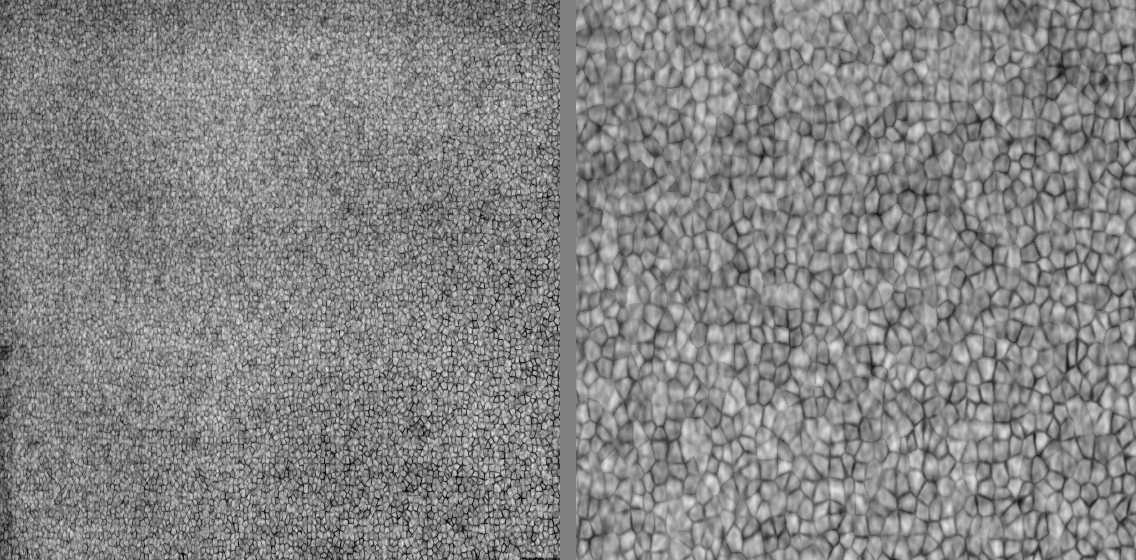
Left, the full canvas; right, a detail of the centre.
Give the GLSL for this texture, as a three.js fragment shader.

```glsl
varying vec2 vUv;

const vec2  GRAIN_COUNT = vec2(145.0, 80.0);   // grains across and up
const vec2  GRAIN_DRIFT = vec2(-0.15, 0.12);   // change of grain size over the canvas
const float JITTER = 0.85;
const float BASE_GRAY = 0.588;
const float GRAIN_CONTRAST = 0.17;
const float DOME_LIGHT = 0.15;
const float GAP_WIDTH = 0.36;
const float GAP_SHALLOW = 0.12;
const float GAP_DEEP = 0.36;
const vec2  FIBER_FREQ = vec2(215.0, 140.0);
const float FIBER_CONTRAST = 0.26;
const float CLOUD_CONTRAST = 0.09;
const float LEFT_SHADE = 0.05;
const float RIM_SHADE = 0.11;
const float SPECK_GRID = 13.0;
const float SPECK_CHANCE = 0.13;
const float SPECK_SHADE = 0.16;
const float STAIN_SHADE = 0.16;

vec2 hash22(vec2 p) {
  vec3 q = fract(p.xyx * vec3(0.1031, 0.1030, 0.0973));
  q += dot(q, q.yzx + 33.33);
  return fract((q.xx + q.yz) * q.zy);
}

float gradientAt(vec2 cell, vec2 offset) {
  float angle = 6.2832 * hash22(cell + 71.0).x;
  return dot(vec2(cos(angle), sin(angle)), offset);
}

float gradientNoise(vec2 p) {
  vec2 i = floor(p);
  vec2 f = fract(p);
  vec2 u = f * f * f * (f * (f * 6.0 - 15.0) + 10.0);
  vec2 e = vec2(1.0, 0.0);
  float low = mix(gradientAt(i, f), gradientAt(i + e.xy, f - e.xy), u.x);
  float high = mix(gradientAt(i + e.yx, f - e.yx), gradientAt(i + e.xx, f - e.xx), u.x);
  return mix(low, high, u.y);
}

// Cellular grains: distance to centre, distance gap to the neighbour, random tone
vec3 grains(vec2 p) {
  vec2 cell = floor(p);
  float nearest = 8.0;
  float second = 8.0;
  float tone = 0.0;
  for (int y = -1; y <= 1; y++) {
    for (int x = -1; x <= 1; x++) {
      vec2 id = cell + vec2(float(x), float(y));
      vec2 rnd = hash22(id);
      float d = length(id + 0.5 + JITTER * (rnd - 0.5) - p);
      if (d < nearest) {
        second = nearest;
        nearest = d;
        tone = hash22(id + 37.0).y;
      } else {
        second = min(second, d);
      }
    }
  }
  return vec3(nearest, second - nearest, tone);
}

// Sparse small dark marks
float specks(vec2 uv) {
  vec2 p = uv * SPECK_GRID;
  vec2 id = floor(p);
  vec2 rnd = hash22(id + 11.0);
  vec2 d = fract(p) - mix(vec2(0.25), vec2(0.75), rnd);
  float radius = mix(0.07, 0.16, rnd.y);
  float present = step(hash22(id + 53.0).x, SPECK_CHANCE);
  return present * (1.0 - smoothstep(0.3 * radius, 1.4 * radius, length(d)));
}

float softSpot(vec2 uv, vec2 center, vec2 size) {
  return 1.0 - smoothstep(0.5, 1.2, length((uv - center) / size));
}

// Broad light, darkened rims and stains
float shading(vec2 uv) {
  float cloud = gradientNoise(uv * 4.0 + 3.0) + 0.6 * gradientNoise(uv * 17.0);
  float left = 1.0 - smoothstep(0.1, 0.5, uv.x);
  float rim = smoothstep(0.88, 1.02, uv.y) + 0.6 * (1.0 - smoothstep(0.0, 0.035, uv.x))
            + 0.4 * smoothstep(0.975, 1.0, uv.x);
  float strip = (1.0 - smoothstep(0.02, 0.032, uv.x)) * (1.0 - smoothstep(0.22, 0.36, uv.y));
  float streak = strip * (0.7 + gradientNoise(uv * vec2(190.0, 9.0)));
  float stain = softSpot(uv, vec2(0.006, 0.37), vec2(0.018, 0.016))
              + 0.6 * softSpot(uv, vec2(0.59, 0.012), vec2(0.06, 0.025))
              + 2.0 * smoothstep(0.928, 0.936, uv.x) * (1.0 - smoothstep(0.002, 0.006, uv.y));
  return CLOUD_CONTRAST * cloud - LEFT_SHADE * left - RIM_SHADE * rim
       - STAIN_SHADE * (0.7 * streak + stain) - SPECK_SHADE * specks(uv);
}

void main() {
  vec2 wobble = 0.003 * vec2(gradientNoise(vUv * 40.0), gradientNoise(vUv * 40.0 + 19.0));
  vec2 p = vUv + wobble;
  vec3 grain = grains((p + GRAIN_DRIFT * p * p) * GRAIN_COUNT);

  // Gaps deepen toward the lower right and break up irregularly
  float depth = mix(GAP_SHALLOW, GAP_DEEP, smoothstep(-0.4, 0.7, vUv.x - vUv.y));
  float breakup = clamp(0.7 + 1.3 * gradientNoise(vUv * vec2(75.0, 50.0)), 0.1, 1.4);
  float gap = (1.0 - smoothstep(0.0, GAP_WIDTH, grain.y)) * breakup;

  float fiber = gradientNoise(vUv * FIBER_FREQ) + 0.4 * gradientNoise(vUv * FIBER_FREQ * 1.7 + 5.0);
  float gray = BASE_GRAY + shading(vUv) + GRAIN_CONTRAST * (grain.z - 0.5)
             + DOME_LIGHT * (0.4 - grain.x) - depth * gap + FIBER_CONTRAST * fiber;
  gl_FragColor = vec4(vec3(clamp(gray, 0.05, 0.95)), 1.0);
}
```
